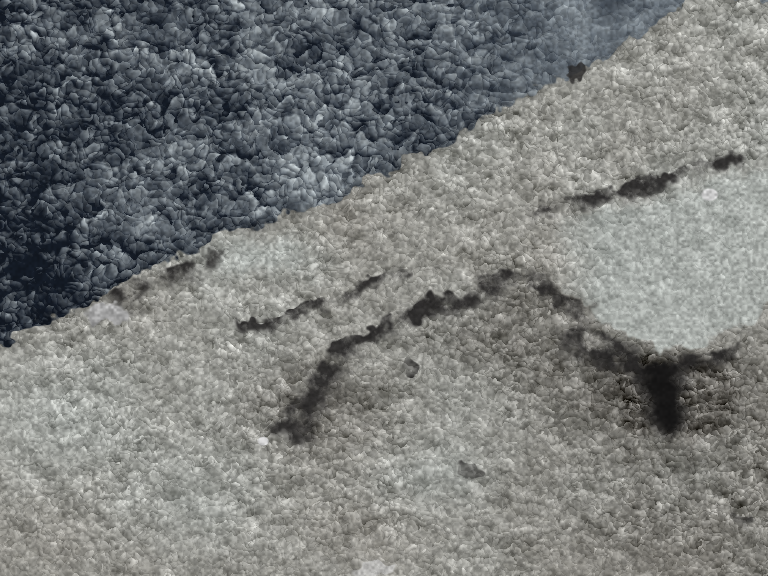
Write a WebGL 1 fragment shader that draws this texture.

```glsl
precision highp float;
// Sunlit earthen slope with crumbling ledges below a shadowed blue-grey rock face.
uniform vec2 u_resolution;

const vec3 SOIL_WARM = vec3(.585, .575, .55);
const vec3 SOIL_PALE = vec3(.675, .695, .68);
const vec3 SOIL_DAMP = vec3(.38, .37, .35);
const vec3 ROCK_LIT = vec3(.52, .55, .57);
const vec3 ROCK_DARK = vec3(.15, .175, .21);
const vec3 HAZE = vec3(.53, .57, .6);
const vec3 SHADOW = vec3(.15, .145, .145);
const vec2 SUN = vec2(.45, .89);
const float GRAVEL_SCALE = 95.;
const float ROCK_SCALE = 32.;
const float GRAIN = .3;

vec2 hash2(vec2 p) {
  return fract(sin(vec2(dot(p, vec2(127.1, 311.7)), dot(p, vec2(269.5, 183.3)))) * 43758.5);
}

float noise(vec2 p) {
  vec2 i = floor(p), f = fract(p);
  f = f * f * (3. - 2. * f);
  return mix(mix(hash2(i).x, hash2(i + vec2(1, 0)).x, f.x),
             mix(hash2(i + vec2(0, 1)).x, hash2(i + 1.).x, f.x), f.y);
}

vec2 noise2(vec2 p) { return vec2(noise(p), noise(p + 40.)) - .5; }

float fbm(vec2 p) {
  float sum = 0., amp = .5;
  for (int i = 0; i < 5; i++) {
    sum += amp * noise(p);
    p = mat2(1.6, 1.2, -1.2, 1.6) * p + 3.7;
    amp *= .5;
  }
  return sum;
}

// Light on irregular angular stones, with broken dark gaps between them.
float stones(vec2 p) {
  p += 1.3 * noise2(p * .8) + .5 * noise2(p * 2.3);
  vec2 nearest = vec2(0), id = vec2(0);
  float f1 = 9., f2 = 9.;
  for (int j = -1; j <= 1; j++) {
    for (int i = -1; i <= 1; i++) {
      vec2 g = vec2(i, j), r = hash2(floor(p) + g), o = g + r - fract(p);
      float d = length(o);
      if (d < f1) { f2 = f1; f1 = d; nearest = o; id = r; }
      else f2 = min(f2, d);
    }
  }
  float lit = dot(-nearest, SUN + id - .5) + .9 * (id.x - .5);
  return mix(min(lit, -.6 * id.y), lit, smoothstep(0., .25, f2 - f1));
}

float relief(vec2 p, float scale) {
  return fbm(p * scale) - fbm(p * scale + SUN * .3);
}

// Soft and hard ellipses: e holds centre and radii.
float blob(vec2 p, vec4 e) {
  vec2 d = (p - e.xy) / e.zw;
  return exp(-dot(d, d));
}

float pebble(vec2 p, vec4 e) {
  return 1. - smoothstep(.8, 1.1, length((p - e.xy) / e.zw));
}

// Shadow hanging below a segment: crisp on top, fading downward.
float ledge(vec2 p, vec4 s, float w) {
  vec2 ab = s.zw - s.xy, d = p - s.xy;
  d -= ab * clamp(dot(d, ab) / dot(ab, ab), 0., 1.);
  d.y *= d.y > 0. ? 3. : 1.;
  return 1. - smoothstep(.2 * w, w, length(d));
}

float ramp(float a, float b, float x) { return clamp((x - a) / (b - a), 0., 1.); }

float ridgeHeight(float x) {
  return .4 + .197 * ramp(0., .4, x) + .047 * ramp(.4, .556, x)
    + .234 * ramp(.556, 1.007, x) + .13 * ramp(1.007, 1.21, x);
}

float lipHeight(float x) {
  return .525 - .153 * ramp(.92, 1.146, x) + .09 * ramp(1.146, 1.333, x);
}

vec3 rockFace(vec2 p) {
  float facets = .55 * stones(p * ROCK_SCALE) + .6 * stones(p * ROCK_SCALE * 2.1);
  float haze = smoothstep(.7, 1.1, p.x);
  float light = -.03 + .25 * p.x + .9 * fbm(p * 11.)
    + .35 * blob(p, vec4(.25, .64, .12, .07)) + .15 * blob(p, vec4(.5, .78, .2, .12))
    - .4 * blob(p, vec4(.02, .52, .11, .15)) - .2 * blob(p, vec4(.09, .75, .09, .18));
  light += facets * mix(1., .6, haze) + relief(p, 40.) * .8;
  vec3 c = mix(ROCK_DARK, ROCK_LIT, clamp(light, -.2, 1.6));
  c = mix(c, HAZE, .4 * haze);
  return mix(c, ROCK_DARK, .6 * blob(p, vec4(1.06, 1, .035, .03)));
}

vec3 slope(vec2 p, vec2 w) {
  // Broad dry and damp areas
  float slab = smoothstep(0., .015, w.y - lipHeight(w.x)) * smoothstep(.92, 1.06, w.x)
    * (1. - smoothstep(-.05, .01, w.y - .381 - .27 * w.x));
  float pale = .7 * fbm(p * 5.) - .1 + .25 * smoothstep(.8, 1.2, p.x) * smoothstep(.5, .7, p.y)
    + .65 * blob(w, vec4(.46, .555, .11, .04)) + .55 * blob(p, vec4(.1, .29, .2, .13))
    + .35 * blob(w, vec4(.72, .17, .13, .06)) + .3 * blob(w, vec4(.33, .13, .12, .08));
  float damp = .6 * blob(w, vec4(.88, .43, .17, .07)) + .7 * blob(w, vec4(.54, .3, .1, .07))
    + .4 * blob(p, vec4(1.2, .12, .3, .17)) + 1.2 * blob(w, vec4(1.16, .32, .18, .08));
  damp *= (1. - slab) * (.4 + 1.2 * fbm(p * 30.));
  vec3 c = mix(SOIL_WARM, SOIL_PALE, clamp(max(pale, slab * .9), 0., 1.));
  c = mix(c, SOIL_DAMP, min(damp, 1.));
  // Gravel and crumbs
  float rough = mix(1., .55, slab) * (.7 + .6 * noise(p * 9.)) + .5 * damp;
  c += rough * (.13 * stones(p * GRAVEL_SCALE) + .07 * stones(p * GRAVEL_SCALE * .45) + .4 * relief(p, 28.));
  // Eroded ledges
  float s = ledge(w, vec4(.417, .441, .52, .458), .024);
  s += ledge(w, vec4(.52, .458, .69, .528), .026);
  s += ledge(w, vec4(.93, .632, 1.276, .726), .027);
  s += ledge(w, vec4(.51, .26, .6, .396), .045);
  s += ledge(w, vec4(.6, .396, .72, .462), .026);
  s += ledge(w, vec4(.72, .462, .851, .505), .035);
  s += ledge(w, vec4(.851, .525, .93, .522), .04);
  s += ledge(w, vec4(.93, .515, 1.016, .458), .028);
  s += ledge(w, vec4(1.016, .42, 1.12, .355), .06);
  s += ledge(w, vec4(1.16, .365, 1.26, .4), .045);
  s += ledge(w, vec4(.22, .49, .36, .555), .04);
  c = mix(c, SHADOW, min(s, 1.) * clamp(3. * fbm(p * 40.) - .8, .1, .9));
  c = mix(c, SHADOW * .6, ledge(w, vec4(1.15, .35, 1.16, .29), .055));
  // Hollows and loose stones
  float holes = pebble(w, vec4(.82, .18, .027, .016)) + pebble(w, vec4(.7, .363, .016, .014))
    + pebble(w, vec4(1.3, .094, .02, .012));
  c = mix(c, SHADOW, holes * noise(p * 70.));
  float bright = pebble(p, vec4(.457, .234, .01, .008)) + pebble(p, vec4(1.232, .662, .015, .011))
    + .6 * pebble(w, vec4(.655, .012, .035, .014));
  return mix(c, vec3(.79), bright);
}

void main() {
  vec2 p = gl_FragCoord.xy / u_resolution * vec2(1.3333, 1);
  vec2 w = p + .022 * noise2(p * 20.) + .018 * noise2(p * 55.) + .01 * noise2(p * 130.);
  float above = w.y - ridgeHeight(w.x);
  vec3 c = mix(slope(p, w), rockFace(p), smoothstep(-.002, .003, above));
  c *= 1. - .3 * exp(-abs(above) * 130.) * noise(p * 25.);
  // Boulder resting on the ridge, and a dark clod farther up
  vec3 boulder = vec3(.64) + 2.5 * (p.y - .456) + .3 * relief(p, 30.);
  c = mix(c, boulder, pebble(w, vec4(.183, .456, .035, .021)));
  c = mix(c, SHADOW, .8 * pebble(w, vec4(1.003, .88, .016, .016)));
  c *= 1. + GRAIN * (noise(p * 210.) - .5);
  gl_FragColor = vec4(c, 1);
}
```
